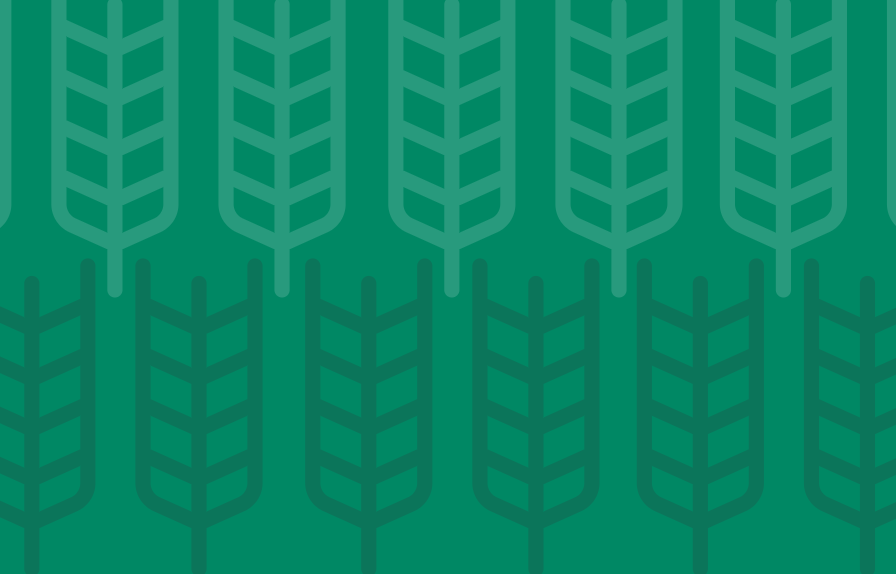
A WebGL 2 fragment shader for this pattern:

```glsl
#version 300 es
precision highp float;

uniform vec2 u_resolution;
out vec4 fragColor;

// Lengths are in design units; the canvas is CANVAS_WIDTH units wide.
const float CANVAS_WIDTH = 768.0;
const vec3 GROUND = vec3(0.0, 0.533, 0.392);
const vec3 DARK_EAR = vec3(0.043, 0.457, 0.353);
const vec3 LIGHT_EAR = vec3(0.157, 0.604, 0.490);

// Layout of the two staggered rows
const float PITCH = 143.25;
const float DARK_X = 27.3;
const float LIGHT_X = 98.5;
const float DARK_FOOT = 4.5;
const float LIGHT_FOOT = 243.5;
const float GROUP = 5.0;    // ears per group; two in each sit off the grid
const float NUDGE = 2.3;

// Shape of one ear, measured up from the foot of its stem
const float HALF_STROKE = 6.5;
const float STEM_TOP = 244.5;
const float SIDE_X = 48.0;
const float SIDE_TOP = 259.5;
const float SLOPE = 0.45;
const float CUP_Y = 39.0;
const float CUP_RADIUS = 20.0;
const int RIBS = 4;
const float RIB_Y = 76.6;
const float RIB_GAP = 43.0;

float segmentDistance(vec2 p, vec2 a, vec2 b) {
    vec2 ab = b - a;
    float t = clamp(dot(p - a, ab) / dot(ab, ab), 0.0, 1.0);
    return length(p - a - ab * t);
}

// Side stroke with a rounded bend into the sloping cup
float sideDistance(vec2 p) {
    vec2 normal = normalize(vec2(SLOPE, -1.0));
    float centerX = SIDE_X - CUP_RADIUS;
    vec2 center = vec2(centerX, CUP_Y + SLOPE * centerX - CUP_RADIUS / normal.y);
    vec2 bendTop = center + vec2(CUP_RADIUS, 0.0);
    vec2 bendEnd = center + CUP_RADIUS * normal;

    float d = segmentDistance(p, bendTop, vec2(SIDE_X, SIDE_TOP));
    d = min(d, segmentDistance(p, bendEnd, vec2(0.0, CUP_Y)));
    vec2 v = p - center;
    bool inBend = v.y <= 0.0 && v.y * normal.x >= v.x * normal.y;
    return inBend ? min(d, abs(length(v) - CUP_RADIUS)) : d;
}

float earDistance(vec2 p) {
    p.x = abs(p.x);
    float d = segmentDistance(p, vec2(0.0), vec2(0.0, STEM_TOP));
    d = min(d, sideDistance(p));
    for (int i = 0; i < RIBS; i++) {
        vec2 root = vec2(0.0, RIB_Y + RIB_GAP * float(i));
        d = min(d, segmentDistance(p, root, root + SIDE_X * vec2(1.0, SLOPE)));
    }
    return d - HALF_STROKE;
}

// Row of ears with slightly uneven spacing
float rowDistance(vec2 p, vec2 firstFoot) {
    p -= firstFoot;
    float id = floor(p.x / PITCH + 0.5);
    float place = mod(id, GROUP);
    float shift = (place > 1.5 && place < 3.5) ? NUDGE : 0.0;
    return earDistance(vec2(p.x - id * PITCH - shift, p.y));
}

void main() {
    float pixel = CANVAS_WIDTH / u_resolution.x;
    vec2 p = gl_FragCoord.xy * pixel;

    float dark = rowDistance(p, vec2(DARK_X, DARK_FOOT));
    float light = rowDistance(p, vec2(LIGHT_X, LIGHT_FOOT));

    // Antialiased layers
    vec3 color = mix(GROUND, DARK_EAR, clamp(0.5 - dark / pixel, 0.0, 1.0));
    color = mix(color, LIGHT_EAR, clamp(0.5 - light / pixel, 0.0, 1.0));
    fragColor = vec4(color, 1.0);
}
```
